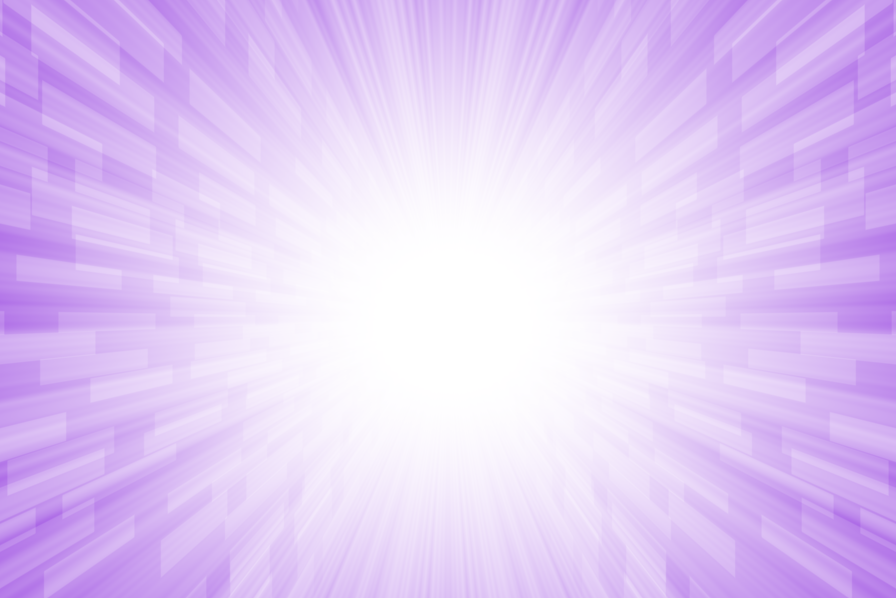
This background is drawn by a Shadertoy shader. Its source:

```glsl
#define VANISH vec2(0.5, 0.468)
#define GLOW_OFFSET vec2(0.008, -0.006)
#define GLOW_INNER 0.10
#define GLOW_OUTER 1.05
#define EDGE_PURPLE vec3(0.70, 0.46, 0.91)
#define ROW_DENSITY 8.0
#define COLUMN_DENSITY 2.4
#define PANEL_STRENGTH 0.19
#define STREAK_STRENGTH 0.30
#define PANEL_LAYERS 2

float hash(vec2 p) {
    p = fract(p * vec2(0.1731, 0.2317) + 0.37);
    p += dot(p, p.yx + 17.13);
    return fract((p.x + p.y) * p.x * 13.7);
}

// One-dimensional gradient noise, about -0.5 to 0.5
float gradientNoise(float x, float seed) {
    float cell = floor(x), f = x - cell;
    float left = (hash(vec2(cell, seed)) * 2.0 - 1.0) * f;
    float right = (hash(vec2(cell + 1.0, seed)) * 2.0 - 1.0) * (f - 1.0);
    return mix(left, right, f * f * f * (f * (f * 6.0 - 15.0) + 10.0));
}

float band(float x, float lo, float hi, float soft) {
    return smoothstep(lo - soft, lo + soft, x)
         * (1.0 - smoothstep(hi - soft, hi + soft, x));
}

// Tapering panels: rows converge on the centre, ends stay vertical
float panels(float angle, float x, float radius, float pixel, float seed) {
    float rowPos = angle * ROW_DENSITY + seed * 0.43;
    float row = floor(rowPos);
    float colPos = log(x) * COLUMN_DENSITY + hash(vec2(row, seed)) * 4.0;
    float col = floor(colPos);
    float lo = 0.05 + 0.3 * hash(vec2(row, seed + 3.0));
    float hi = 0.6 + 0.35 * hash(vec2(row, seed + 7.0));
    float end = 0.65 + 0.25 * hash(vec2(col + 20.0, row + seed));
    float rows = band(rowPos - row, lo, hi, ROW_DENSITY * pixel / radius);
    float cols = band(colPos - col, 0.06, end, COLUMN_DENSITY * pixel / x);
    float shown = step(0.25, hash(vec2(row + 31.0, col + seed)));
    return rows * cols * shown * (1.0 - smoothstep(0.9, 1.25, abs(angle)));
}

// Broad rays: angle, half width, darkness (negative is light)
float broadRays(float angle) {
    const vec3 rays[10] = vec3[10](
        vec3(0.01, 0.045, 0.24), vec3(0.17, 0.03, 0.22),
        vec3(0.39, 0.025, 0.20), vec3(0.94, 0.04, 0.15),
        vec3(1.17, 0.025, 0.22), vec3(1.38, 0.05, -0.20),
        vec3(-0.21, 0.04, -0.18), vec3(-0.33, 0.03, 0.12),
        vec3(-0.48, 0.03, 0.24), vec3(-0.85, 0.03, 0.18));
    float sum = 0.0;
    for (int i = 0; i < 10; i++) {
        float away = abs(angle - rays[i].x) / rays[i].y;
        sum += rays[i].z * (1.0 - smoothstep(0.4, 1.2, away));
    }
    return sum;
}

void mainImage(out vec4 fragColor, in vec2 fragCoord) {
    float pixel = 1.0 / iResolution.y;
    vec2 p = (fragCoord - VANISH * iResolution.xy) * pixel;
    float x = max(abs(p.x), 0.002);
    float radius = max(length(p), 0.01);
    float angle = atan(p.y, x);

    // Elliptical glow sets the depth of purple
    float glowRadius = length((p - GLOW_OFFSET) * vec2(1.0, 1.1));
    float depth = smoothstep(GLOW_INNER, GLOW_OUTER, glowRadius);

    // Fine streaks grow denser towards the vertical
    float steep = smoothstep(0.6, 1.4, abs(angle));
    float streaks = gradientNoise(angle * 9.0, 1.0)
                  + gradientNoise(angle * 24.0, 2.0)
                  + gradientNoise(angle * 65.0, 3.0) * (0.5 + 0.8 * steep);
    float shade = 1.04 + STREAK_STRENGTH * streaks + broadRays(angle);

    // Overlapping translucent panels lighten the side walls
    for (int i = 0; i < PANEL_LAYERS; i++) {
        float seed = 5.0 + 8.0 * float(i);
        shade -= PANEL_STRENGTH * panels(angle, x, radius, pixel, seed);
    }

    vec3 color = mix(vec3(1.0), EDGE_PURPLE, clamp(depth * shade, 0.0, 1.1));
    fragColor = vec4(color, 1.0);
}
```
